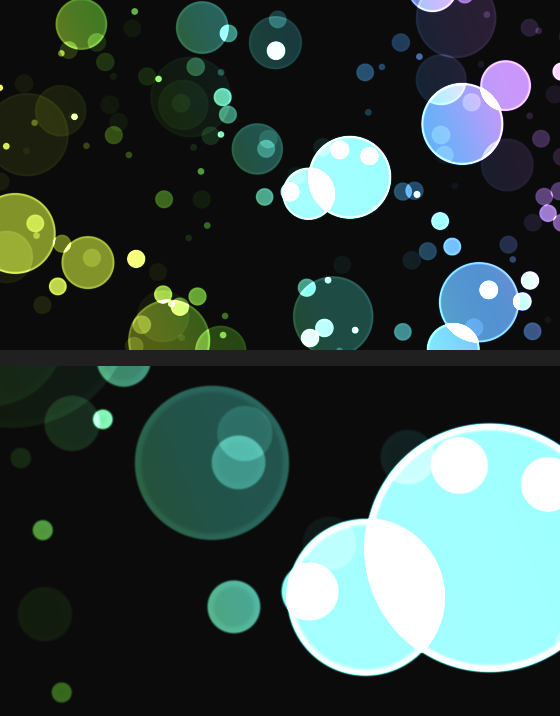
Top, the full canvas; bottom, a detail of the centre.
Give the GLSL for this background, as a Shadertoy shader.

```glsl
vec2 hash21(float n) {
    vec3 p = fract(vec3(n) * vec3(0.1031, 0.1030, 0.0973));
    p += dot(p, p.yzx + 33.33);
    return fract((p.xx + p.yz) * p.zy);
}

// Light tint along the spectrum: olive, green, teal, blue, violet
vec3 spectrum(float t) {
    vec3 tint = mix(vec3(0.82, 0.96, 0.08), vec3(0.38, 0.92, 0.10), smoothstep(0.12, 0.32, t));
    tint = mix(tint, vec3(0.27, 1.00, 0.90), smoothstep(0.32, 0.50, t));
    tint = mix(tint, vec3(0.22, 0.65, 1.08), smoothstep(0.53, 0.78, t));
    return mix(tint, vec3(0.80, 0.50, 1.10), smoothstep(0.78, 0.98, t));
}

// Flat disc with a thin bright rim, stronger on larger discs
float disc(vec2 p, float radius) {
    float soft = max(0.0015, 0.75 / iResolution.y);
    float d = length(p) - radius;
    float fill = smoothstep(soft, -soft, d);
    float rim = smoothstep(-0.009, -0.003, d);
    return fill * (1.0 + 3.0 * radius * rim);
}

// Sum of scattered discs; jitter moves them off an even sequence
float discLayer(vec2 p, float aspect, int count, float radius, float jitter, float seed) {
    float light = 0.0;
    for (int i = 1; i <= count; i++) {
        float n = float(i);
        vec2 offset = (hash21(n + seed) - 0.5) * jitter;
        vec2 center = fract(vec2(0.06, 0.03) + n * vec2(0.7549, 0.5698) + offset);
        center = (center * 1.08 - 0.04) * vec2(aspect, 1.0);
        float level = fract(0.25 + n * 0.618);
        float size = radius * (0.97 + 0.06 * hash21(n + seed + 300.0).x);
        light += (0.05 + 0.8 * level * level) * disc(p - center, size);
    }
    return light;
}

void mainImage(out vec4 fragColor, in vec2 fragCoord) {
    vec2 p = fragCoord / iResolution.y;
    float aspect = iResolution.x / iResolution.y;

    float light = discLayer(p, aspect, 9, 0.118, 0.10, 11.0);
    light += discLayer(p, aspect, 16, 0.074, 0.35, 47.0);
    light += discLayer(p, aspect, 80, 0.026, 1.0, 101.0);
    light += discLayer(p, aspect, 42, 0.0095, 1.0, 211.0);

    // Hue follows position; strong light bleaches toward white
    vec3 tint = spectrum(p.x / aspect + 0.25 * (p.y - 0.5));
    vec3 color = vec3(0.045) + tint * light + 0.8 * light * light * light;
    fragColor = vec4(min(color, 1.0), 1.0);
}
```
